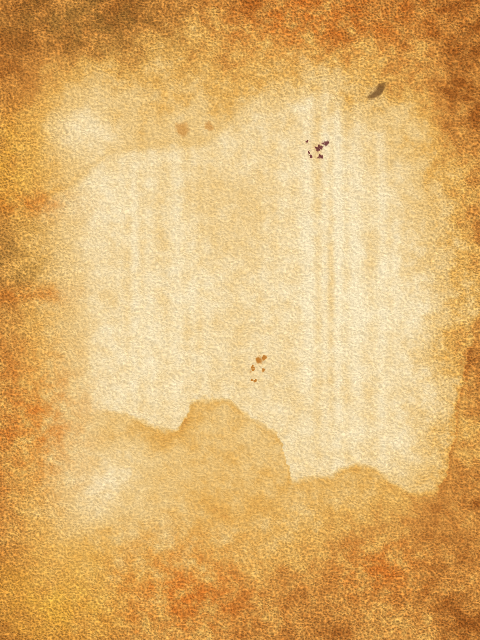
Reproduce this texture procedurally as a Shadertoy shader.

```glsl
// Aged parchment with scorched borders, tide-line stains, pale streaks and fibrous grain.
vec2 hash2(vec2 p) {
    return fract(sin(vec2(dot(p, vec2(127.1, 311.7)), dot(p, vec2(269.5, 183.3)))) * 43758.5);
}

// Distance to the nearest jittered cell point.
float cellular(vec2 p) {
    vec2 cell = floor(p), f = fract(p);
    float nearest = 2.;
    for (int k = 0; k < 9; k++) {
        vec2 o = vec2(k % 3, k / 3) - 1.;
        vec2 d = o + hash2(cell + o) - f;
        nearest = min(nearest, dot(d, d));
    }
    return sqrt(nearest);
}

// Layered, rotated sines: soft mottling in about -1..1.
float mottle(vec2 p, int layers) {
    float sum = 0., amp = .5;
    for (int i = 0; i < layers; i++) {
        sum += amp * sin(p.x + 1.4 * sin(p.y + float(i))) * cos(.8 * p.y + sin(1.1 * p.x));
        p = mat2(1.5, 1.15, -1.15, 1.5) * p + 2.7;
        amp *= .7;
    }
    return sum;
}

// Soft ellipse: centre in xy, radii in zw.
float glow(vec2 p, vec4 ellipse) {
    vec2 q = (p - ellipse.xy) / ellipse.zw;
    return exp(-dot(q, q));
}

float spot(vec2 p, vec2 centre, float radius) {
    return 1. - smoothstep(radius * .5, radius * 1.2, length(p - centre));
}

// Droplets scattered over a box: centre in xy, size in zw.
float droplets(vec2 p, vec4 box, float radius, int count) {
    float ink = 0.;
    for (int i = 0; i < count; i++) {
        vec2 h = hash2(box.xy * 91. + float(i));
        ink = max(ink, spot(p, box.xy + (h - .5) * box.zw, radius * (.4 + .6 * h.x)));
    }
    return ink;
}

// Heights of the lower and upper water marks.
float lowerTide(float x) {
    return .355 - .03 * smoothstep(.17, .28, x) + .052 * smoothstep(.27, .31, x)
        - .05 * smoothstep(.34, .43, x) - .08 * smoothstep(.43, .46, x)
        + .027 * glow(vec2(x, 0.), vec4(.56, 0., .05, 1.))
        - .018 * smoothstep(.58, .66, x) + .26 * smoothstep(.68, .75, x);
}
float upperTide(float x) {
    return .68 + .095 * smoothstep(.03, .22, x) + .1 * smoothstep(.29, .45, x);
}

vec3 parchment(float age) {
    vec3 c = mix(vec3(.98, .91, .75), vec3(.92, .77, .50), smoothstep(-.05, .33, age));
    c = mix(c, vec3(.89, .68, .35), smoothstep(.28, .54, age));
    c = mix(c, vec3(.80, .54, .25), smoothstep(.48, .76, age));
    return mix(c, vec3(.62, .36, .14), smoothstep(.7, 1., age));
}

void mainImage(out vec4 fragColor, in vec2 fragCoord) {
    vec2 p = fragCoord / iResolution.xy * vec2(.75, 1.);
    float broad = mottle(p * 17., 6), fine = mottle(p * 75. + 4., 5);
    vec2 w = p + .006 * vec2(fine, mottle(p * 60. + 9., 5));

    // Worn borders
    float left = 1. - smoothstep(-.04, .16, w.x + .02 * broad);
    float right = smoothstep(.62, .80, w.x + .02 * broad);
    float top = smoothstep(.78, 1.02, w.y + .03 * broad + .05 * smoothstep(.45, .75, w.x));
    float bottom = 1. - smoothstep(-.06, .26, w.y + .02 * broad - .08 * smoothstep(.3, .65, w.x));
    float border = max(max(left, right), max(top, bottom));

    // Water stains with darker rims
    float depth = lowerTide(w.x) - w.y;
    float wet = smoothstep(-.006, .008, depth) * smoothstep(.08, .24, p.x + .3 * depth);
    float rim = wet * exp(-max(depth, 0.) * 40.);
    float rightRim = exp(-pow(depth / .03, 2.)) * smoothstep(.67, .71, p.x);
    float rise = w.y - upperTide(w.x);
    float fade = 1. - smoothstep(.34, .47, p.x);
    float yellowed = smoothstep(-.01, .02, rise) * fade;
    float upperRim = exp(-pow(rise / .01, 2.)) * fade * (.5 + .5 * left);

    // Age of the sheet: 0 fresh, 1 scorched
    float clean = (1. - .7 * left) * (1. - .62 * right) * (1. - .72 * top) * (1. - .55 * bottom);
    clean *= (1. - (.28 + .1 * broad) * wet - .13 * rim) * (1. - .14 * yellowed);
    clean *= (1. - .32 * upperRim) * (1. - .3 * rightRim);
    float age = 1. - .88 * clean + (.11 * broad + .11 * fine) * (.6 + .7 * border);
    age += .07 * glow(p, vec4(.36, .67, .1, .12)) + .15 * glow(p, vec4(.67, .83, .09, .14))
        + .09 * glow(p, vec4(.6, .14, .18, .1)) + .1 * glow(p, vec4(.1, .42, .06, .2))
        - .17 * glow(p, vec4(.18, .23, .08, .07)) - .2 * glow(p, vec4(.12, .8, .05, .04));

    // Pale vertical streaks
    float ridges = .5 + .3 * sin(p.x * 215. + 1.5 * sin(p.x * 61.)) + .2 * sin(p.x * 97. + sin(p.y * 9.));
    float band = glow(p, vec4(.53, .62, .08, .3)) + .5 * glow(p, vec4(.25, .58, .1, .22));
    age -= band * (.26 * ridges - .06) * (1. - wet) * (.8 + .4 * broad);
    vec3 col = parchment(clamp(age, 0., 1.));

    // Rust, gold and olive tints
    float rust = glow(p, vec4(.5, .97, .16, .05)) + glow(p, vec4(.02, .68, .07, .02))
        + glow(p, vec4(.02, .54, .07, .015)) + .8 * glow(p, vec4(.05, .34, .07, .1))
        + glow(p, vec4(.29, .07, .1, .07)) + glow(p, vec4(.59, .11, .06, .04));
    float gold = glow(p, vec4(.01, .75, .04, .07)) + glow(p, vec4(.08, .06, .12, .07));
    float olive = glow(p, vec4(.14, .97, .15, .06)) + glow(p, vec4(.01, .6, .05, .07));
    col = mix(col, vec3(.83, .43, .14), clamp(rust * (.35 + .5 * fine), 0., .6));
    col = mix(col, vec3(.95, .74, .26), clamp(gold * (.4 + .4 * broad), 0., .6));
    col = mix(col, vec3(.60, .46, .22), clamp(olive * (.3 + .6 * fine), 0., .55));

    // Embossed fibres and fine speckle
    vec2 fibre = w * vec2(170., 280.);
    float relief = cellular(fibre) - cellular(fibre + vec2(.3, .5));
    col *= 1. + relief * (.14 + .16 * border) + (cellular(p * 240. + 7.) - .5) * (.11 + .33 * border);

    // Spilled drops and ink flecks
    float amber = max(spot(w, vec2(.404, .437), .007), droplets(w, vec4(.405, .428, .035, .05), .005, 6));
    amber = max(amber, .5 * max(spot(w, vec2(.286, .8), .013), spot(w, vec2(.325, .804), .009)));
    col = mix(col, vec3(.72, .42, .12), .8 * amber);
    col = mix(col, vec3(.35, .13, .15), .8 * droplets(w, vec4(.495, .765, .025, .05), .005, 7));
    vec2 scuff = mat2(.77, -.64, .64, .77) * (w - vec2(.59, .857));
    col = mix(col, vec3(.38, .25, .13), .7 * spot(scuff * vec2(.45, 1.), vec2(0.), .009));
    fragColor = vec4(clamp(col, 0., 1.), 1.);
}
```
